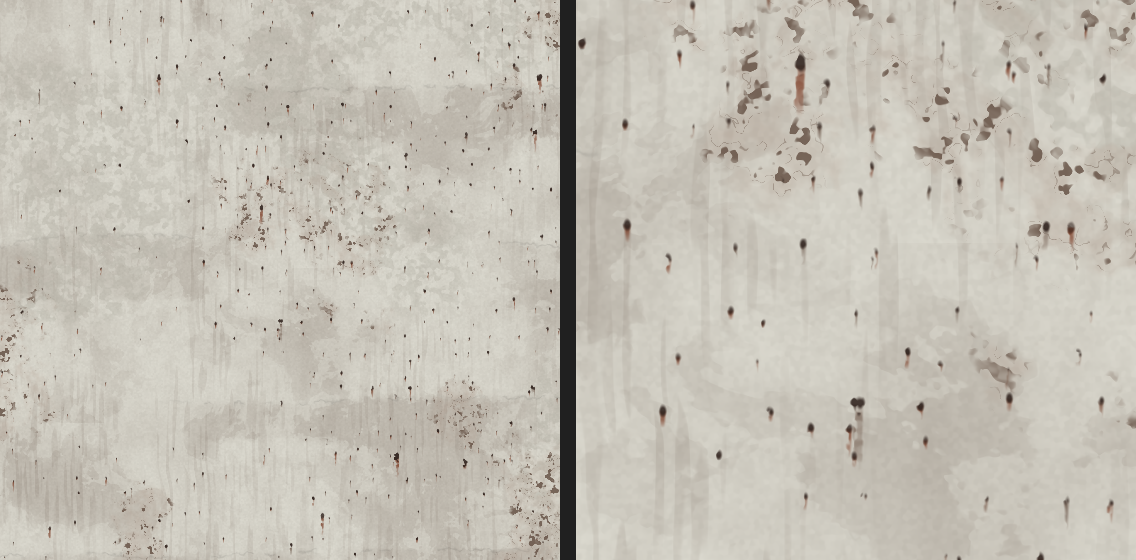
Left: the whole. Right: its middle third, enlarged.
A Shadertoy shader for this texture:

```glsl
// Weathered pale concrete wall: grey bands, flaking plaster, streaks and rusty pits.
#define PALE vec3(0.838, 0.829, 0.789)
#define TAUPE vec3(0.705, 0.677, 0.635)
#define MOSS vec3(0.730, 0.720, 0.675)
#define RUST vec3(0.50, 0.26, 0.17)
#define HOLE vec3(0.20, 0.15, 0.13)
#define ROW_HEIGHT 0.277
#define ROW_START 0.245
#define BAND_HALF 0.046
#define PANEL_WIDTH 0.42
#define STREAKS 0.30
#define GRAIN 0.030
#define PIT_CHANCE 0.18

vec3 hash3(vec2 p) {
    vec3 q = fract(p.xyx * vec3(0.1031, 0.1030, 0.0973));
    q += dot(q, q.yxz + 33.33);
    return fract((q.xxy + q.yzz) * q.zyx);
}

// Cellular noise: values of nearby seed points blended by distance
float cellNoise(vec2 p) {
    vec2 cell = floor(p), f = p - cell;
    float sum = 0.0, total = 0.0;
    for (int y = -1; y <= 1; y++)
    for (int x = -1; x <= 1; x++) {
        vec2 o = vec2(x, y);
        vec3 seed = hash3(cell + o + 71.0);
        vec2 d = o + 0.15 + 0.7 * seed.xy - f;
        float w = exp(-6.0 * dot(d, d));
        sum += w * seed.z;
        total += w;
    }
    return sum / total;
}

float layers(vec2 p, int octaves) {
    float sum = 0.0, total = 0.0, amp = 1.0;
    for (int i = 0; i < octaves; i++) {
        sum += amp * cellNoise(p);
        total += amp;
        amp *= 0.72;
        p = mat2(1.6, 1.2, -1.2, 1.6) * p + 17.3;
    }
    return sum / total;
}

// x: grey bands and panel joints, y: thin line along the band tops
vec2 formwork(vec2 uv, float rough) {
    float r = (uv.y - ROW_START) / ROW_HEIGHT;
    float row = floor(r + 0.5);
    float v = (r - row) * ROW_HEIGHT;
    float strength = smoothstep(0.28, 0.50, cellNoise(vec2(uv.x * 2.4, row * 9.0 + 3.0)));
    float top = BAND_HALF + 0.03 * (cellNoise(vec2(uv.x * 3.0, row * 5.0 + 40.0)) - 0.5);
    v += 0.022 * (rough - 0.5);
    float band = smoothstep(0.012, -0.012, abs(v) - top) * strength;
    float shift = hash3(vec2(floor(r), 8.0)).x;
    float jx = abs(fract(uv.x / PANEL_WIDTH + shift) - 0.5) * PANEL_WIDTH;
    float joint = 0.5 * smoothstep(0.055, 0.020, jx + 0.03 * (rough - 0.5));
    float e = (v - top) / 0.002;
    return vec2(max(band, joint), exp(-e * e) * strength);
}

// x: dark hole, y: rust drip, z: redness; one pit per grid cell
vec3 pits(vec2 uv, float count, float grit) {
    vec2 cell = floor(uv * count);
    vec3 place = hash3(cell + count * 3.7);
    vec3 kind = hash3(cell + count * 5.1 + 90.0);
    float crowd = smoothstep(0.25, 0.75, cellNoise(cell / count * 5.0 + 60.0));
    float present = step(place.z, PIT_CHANCE * (0.3 + 1.4 * crowd));
    vec2 head = (cell + vec2(0.15, 0.48) + vec2(0.70, 0.40) * place.xy) / count;
    vec2 d = uv - head;
    float radius = (0.0009 + 0.025 / count) * mix(0.45, 1.1, kind.x * kind.x);
    float len = mix(0.10, 0.40, kind.y) / count;
    d.x += 0.0016 * (grit - 0.5);
    float hole = length(d * vec2(1.0, 0.65)) - radius * (0.35 + 1.2 * grit);
    float t = clamp(-d.y / len, 0.0, 1.0);
    float width = radius * (0.45 + 0.8 * grit - 0.5 * t);
    float drip = smoothstep(0.001, -0.001, abs(d.x) - width) * (1.0 - t * t);
    drip *= smoothstep(0.001, -0.001, d.y) * (0.35 + 0.8 * grit);
    float depth = mix(0.55, 0.95, kind.x);
    return vec3(smoothstep(0.001, -0.001, hole) * depth, drip, kind.z) * present;
}

void mainImage(out vec4 fragColor, in vec2 fragCoord) {
    vec2 uv = fragCoord / iResolution.y;
    vec2 warp = vec2(cellNoise(uv * 7.0), cellNoise(uv * 7.0 + 30.0)) - 0.5;
    float rough = layers(uv * 80.0, 2);
    float grit = cellNoise(uv * 230.0);
    float broad = layers(uv * 3.2 + 0.12 * warp + 5.0, 4);
    float peel = layers(uv * 15.0 + 0.8 * warp, 5);

    // Grey coverage, soft at large scale and ragged where plaster flakes
    vec2 form = formwork(uv, 0.5 * (rough + peel));
    float soft = smoothstep(-0.24, 0.66, 0.50 * form.x + 2.0 * (broad - 0.5));
    float flake = smoothstep(-0.025, 0.025, peel - 0.5 + 0.20 * (soft - 0.42));
    float tone = 0.04 + soft * (0.36 + 0.34 * flake) + 0.12 * flake * (1.0 - soft);

    // Vertical water streaks and fine grain
    float fineStreak = cellNoise(vec2(uv.x * 190.0 + 2.0 * warp.x, uv.y * 17.0));
    float wideStreak = cellNoise(vec2(uv.x * 55.0 + warp.x, uv.y * 9.0 + 9.0));
    float wet = smoothstep(0.30, 0.65, cellNoise(uv * vec2(6.0, 4.0) + 20.0));
    tone += STREAKS * wet * smoothstep(0.58, 0.85, fineStreak);
    tone += 0.12 * (wideStreak - 0.5) + 0.18 * (rough - 0.5);
    vec3 color = mix(PALE, TAUPE, clamp(tone, -0.05, 1.1));
    float moss = smoothstep(0.60, 0.76, cellNoise(uv * 4.5 + 12.0));
    color = mix(color, MOSS, 0.45 * moss * smoothstep(0.42, 0.58, rough));
    color *= 1.0 - 0.08 * form.y * smoothstep(0.3, 0.6, wideStreak);
    color += GRAIN * (cellNoise(uv * 330.0) - 0.5);

    // Small chipped spots with hairline cracks and a rosy stain
    float damage = smoothstep(0.72, 0.84, cellNoise(uv * 5.5 + 44.0) + 0.6 * (peel - 0.5));
    float web = layers(uv * 60.0 + 8.0, 3);
    float crack = smoothstep(0.020, 0.004, abs(web - 0.5)) * smoothstep(0.48, 0.62, rough);
    float chip = smoothstep(0.66, 0.71, web);
    color = mix(color, vec3(0.70, 0.61, 0.55), 0.30 * damage * rough);
    color = mix(color, vec3(0.38, 0.30, 0.25), damage * max(0.35 * crack, 0.8 * chip));

    // Rusty pits in four sizes
    for (int i = 0; i < 4; i++) {
        float count = 9.0 + 9.0 * float(i);
        vec3 pit = pits(uv + 0.013 * float(i), count, grit);
        vec3 stain = mix(vec3(0.48, 0.41, 0.36), RUST, smoothstep(0.2, 0.7, pit.z));
        color = mix(color, stain, clamp(0.9 * pit.y, 0.0, 1.0));
        color = mix(color, HOLE, pit.x);
    }
    fragColor = vec4(clamp(color, 0.0, 1.0), 1.0);
}
```
